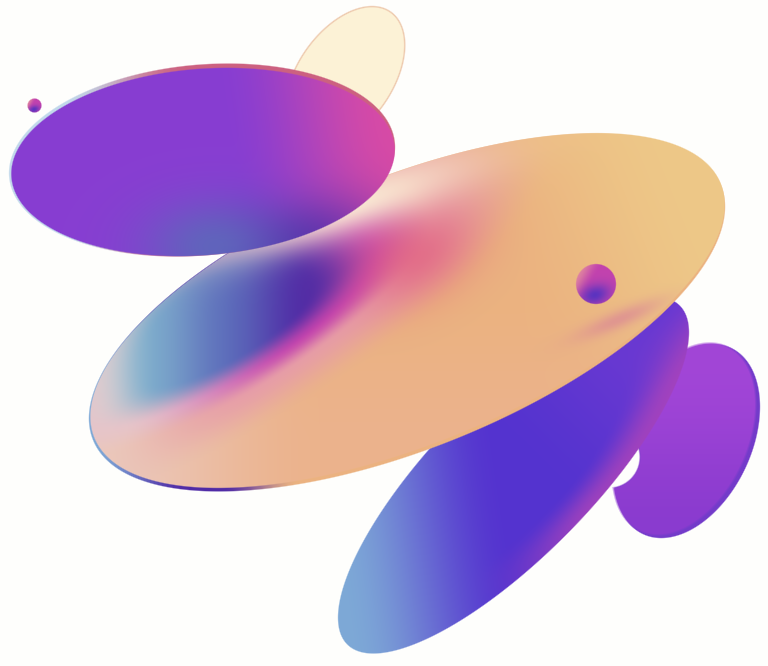
A Shadertoy shader for this background:

```glsl
// Draws tilted glossy discs and small beads with soft colour gradients on white.

const vec2 CANVAS = vec2(7.68, 6.66);
const vec3 WHITE = vec3(0.995, 0.995, 0.99);
const vec3 CREAM = vec3(0.99, 0.95, 0.84);
const vec3 ORANGE = vec3(0.92, 0.70, 0.50);
const vec3 PINK = vec3(0.90, 0.60, 0.67);
const vec3 ROSE = vec3(0.88, 0.37, 0.50);
const vec3 MAGENTA = vec3(0.76, 0.26, 0.68);
const vec3 VIOLET = vec3(0.53, 0.24, 0.82);
const vec3 INDIGO = vec3(0.31, 0.17, 0.65);
const vec3 BLUE = vec3(0.36, 0.42, 0.73);
const vec3 SKY = vec3(0.49, 0.66, 0.84);

// Position in the frame of a disc with the given centre and tilt
vec2 toLocal(vec2 p, vec2 centre, float tilt) {
    float c = cos(tilt), s = sin(tilt);
    p -= centre;
    return vec2(c * p.x + s * p.y, c * p.y - s * p.x);
}

// Approximate signed distance to an ellipse
float ellipse(vec2 p, vec2 centre, vec2 radii, float tilt) {
    vec2 q = toLocal(p, centre, tilt) + 1e-5;
    float k = length(q / radii);
    return k * (k - 1.0) / length(q / (radii * radii));
}

// Soft elliptical light
float glow(vec2 p, vec2 centre, vec2 radii, float tilt) {
    vec2 q = toLocal(p, centre, tilt) / radii;
    return exp(-dot(q, q));
}

vec3 paint(vec3 below, vec3 colour, float dist, float pixel) {
    return mix(below, colour, clamp(0.5 - dist / pixel, 0.0, 1.0));
}

// Wide orange disc with a blue fold bordered by magenta
vec3 orangeFace(vec2 p) {
    vec3 base = mix(ORANGE, vec3(0.93, 0.78, 0.53), smoothstep(5.0, 7.2, p.x + 0.4 * (p.y - 4.0)));
    base = mix(base, vec3(0.92, 0.70, 0.55), smoothstep(3.8, 2.2, p.y));
    base = mix(base, vec3(0.92, 0.78, 0.73), smoothstep(3.2, 1.0, p.x));

    vec2 q = toLocal(p, vec2(2.28, 3.34), 0.535);
    float fold = length(q / vec2(1.71, q.y > 0.0 ? 0.95 : 0.46));
    vec3 core = mix(vec3(0.80, 0.83, 0.84), SKY * vec3(1.0, 1.02, 0.95), smoothstep(0.9, 1.6, p.x));
    core = mix(core, BLUE, smoothstep(1.4, 2.4, p.x));
    core = mix(core, INDIGO, smoothstep(2.2, 3.1, p.x));
    vec3 rim = mix(vec3(0.90, 0.77, 0.79), MAGENTA, smoothstep(1.2, 3.1, p.x));
    vec3 halo = mix(base, PINK, smoothstep(1.0, 2.6, p.x) * 0.9);

    vec3 colour = mix(core, rim, smoothstep(0.55, 1.05, fold));
    colour = mix(colour, halo, smoothstep(0.95, 1.4, fold));
    colour = mix(colour, base, smoothstep(1.25, 2.2, fold));
    colour = mix(colour, ROSE, 0.75 * glow(p, vec2(4.15, 4.10), vec2(0.65, 0.42), 0.5));
    colour = mix(colour, CREAM, 0.95 * glow(p, vec2(3.35, 4.56), vec2(1.35, 0.27), 0.32));
    return mix(colour, vec3(0.82, 0.42, 0.62), 0.45 * glow(p, vec2(6.2, 3.47), vec2(0.45, 0.09), 0.4));
}

// Upper violet disc, pink at the right and blue at the lower edge
vec3 violetFace(vec2 p) {
    vec3 colour = mix(VIOLET, vec3(0.84, 0.29, 0.65), smoothstep(2.3, 4.0, p.x + 0.15 * (p.y - 5.0)));
    colour = mix(colour, INDIGO, 0.85 * glow(p, vec2(2.95, 4.2), vec2(0.85, 0.42), 0.25));
    return mix(colour, BLUE, 0.85 * glow(p, vec2(2.15, 4.2), vec2(0.7, 0.45), 0.0));
}

// Lower blue disc, sky at the tip and magenta along the right edge
vec3 blueFace(vec2 p) {
    vec2 q = toLocal(p, vec2(5.135, 1.91), 0.796);
    vec3 colour = mix(SKY, vec3(0.33, 0.20, 0.81), smoothstep(3.5, 5.3, p.x + 0.15 * p.y));
    colour = mix(colour, vec3(0.41, 0.22, 0.82), smoothstep(0.2, 1.8, q.x));
    float edge = length(q / vec2(2.374, 0.795));
    float side = smoothstep(0.1, -0.5, q.y) * smoothstep(-1.2, 0.4, q.x);
    return mix(colour, vec3(0.70, 0.27, 0.72), 0.75 * side * smoothstep(0.6, 1.0, edge));
}

// Bead lit from the upper left
vec3 bead(vec3 below, vec2 p, vec2 centre, float radius, float pixel) {
    vec2 q = (p - centre) / radius;
    vec3 colour = mix(MAGENTA, vec3(0.88, 0.53, 0.62), smoothstep(0.2, 1.1, dot(q, vec2(-0.85, 0.45))));
    colour = mix(colour, vec3(0.36, 0.20, 0.75), glow(q, vec2(-0.05, -0.55), vec2(0.75, 0.5), 0.3));
    return paint(below, colour, (length(q) - 1.0) * radius, pixel);
}

void mainImage(out vec4 fragColor, in vec2 fragCoord) {
    vec2 p = fragCoord / iResolution.xy * CANVAS;
    float pixel = 1.3 * CANVAS.x / iResolution.x;
    vec3 colour = WHITE;

    // Cream disc with a thin warm outline
    float cream = ellipse(p, vec2(3.45, 5.89), vec2(0.80, 0.48), 0.96);
    colour = paint(colour, vec3(0.93, 0.79, 0.68), cream, pixel);
    colour = paint(colour, CREAM, cream + 0.014, pixel);

    // Small violet disc with a round notch
    float notch = 0.31 - length(p - vec2(6.09, 2.09));
    float small = max(ellipse(p, vec2(6.87, 2.25), vec2(1.03, 0.644), 1.128), notch);
    float face = max(ellipse(p, vec2(6.84, 2.27), vec2(1.02, 0.63), 1.128), notch);
    colour = paint(colour, vec3(0.45, 0.23, 0.79), small, pixel);
    colour = paint(colour, mix(vec3(0.54, 0.23, 0.81), vec3(0.63, 0.27, 0.84), smoothstep(1.3, 3.0, p.y)), face, pixel * 2.0);

    colour = paint(colour, blueFace(p), ellipse(p, vec2(5.135, 1.91), vec2(2.374, 0.795), 0.796), pixel);

    // Orange disc above its cool lower rim
    vec3 coolRim = mix(mix(SKY, INDIGO, smoothstep(0.9, 1.9, p.x)), ORANGE, smoothstep(2.2, 3.0, p.x));
    colour = paint(colour, coolRim, ellipse(p, vec2(4.07, 3.535), vec2(3.389, 1.354), 0.386), pixel);
    colour = paint(colour, orangeFace(p), ellipse(p, vec2(4.075, 3.555), vec2(3.38, 1.335), 0.386), pixel);

    // Upper disc below its warm top rim
    vec3 warmRim = mix(vec3(0.76, 0.85, 0.92), vec3(0.80, 0.38, 0.50), smoothstep(0.6, 1.9, p.x));
    colour = paint(colour, warmRim, ellipse(p, vec2(2.02, 5.06), vec2(1.936, 0.953), 0.089), pixel);
    colour = paint(colour, violetFace(p), ellipse(p, vec2(2.03, 5.04), vec2(1.922, 0.932), 0.08), pixel);

    colour = bead(colour, p, vec2(5.96, 3.82), 0.20, pixel);
    colour = bead(colour, p, vec2(0.345, 5.605), 0.07, pixel);
    fragColor = vec4(colour, 1.0);
}
```
